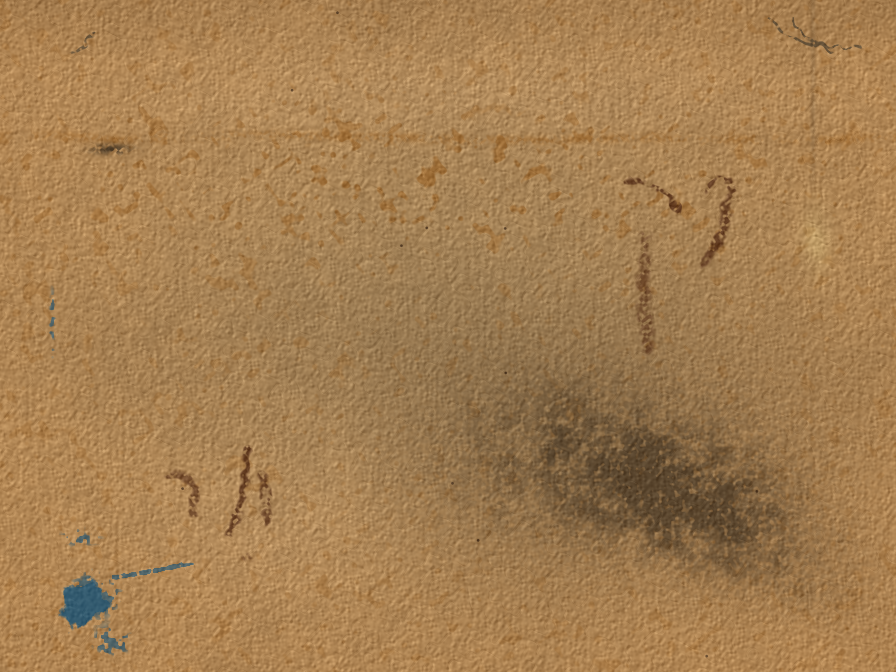
Reproduce this texture procedurally as a Shadertoy shader.

```glsl
// Aged tan board: crisp embossed fibre grain, ochre foxing and a sooty diagonal stain,
// with dry crayon strokes, pencil scratches and a spatter of blue paint.
// Everything is layered from value noise, gaussian masks and curve distances.

float hash(vec2 p) {
    vec3 q = fract(p.xyx * vec3(0.1031, 0.1030, 0.0973));
    q += dot(q, q.yzx + 33.33);
    return fract((q.x + q.y) * q.z);
}

float noise(vec2 p) {
    vec2 i = floor(p), f = fract(p);
    f = f * f * (3.0 - 2.0 * f);
    return mix(mix(hash(i), hash(i + vec2(1, 0)), f.x),
               mix(hash(i + vec2(0, 1)), hash(i + vec2(1, 1)), f.x), f.y);
}

float fbm(vec2 p) {
    float sum = 0.0, amp = 0.5;
    for (int i = 0; i < 4; i++) {
        sum += amp * noise(p);
        p = mat2(1.6, 1.2, -1.2, 1.6) * p + 7.3;
        amp *= 0.5;
    }
    return sum / 0.9375;
}

// Soft elliptical mask
float blob(vec2 p, vec2 centre, vec2 size) {
    vec2 d = (p - centre) / size;
    return exp(-dot(d, d));
}

// Paper surface: fine pulp on rotated lattices, curled fibres, faint upright ribs
float paperHeight(vec2 p) {
    vec2 r = mat2(0.8, 0.6, -0.6, 0.8) * p;
    float fibre = 1.0 - smoothstep(0.0, 0.10, abs(noise(r.yx * 75.0 + 4.0) - 0.5));
    return noise(r * 250.0) + 0.6 * noise(p * 150.0 + 9.0) + 0.3 * fibre
         + 0.45 * noise(p * vec2(210.0, 24.0));
}

// Distance to a quadratic curve, walked as short segments
float curve(vec2 p, vec2 a, vec2 b, vec2 c) {
    float d = 9.0;
    vec2 last = a;
    for (int i = 1; i <= 8; i++) {
        float t = float(i) / 8.0;
        vec2 next = mix(mix(a, b, t), mix(b, c, t), t);
        vec2 e = next - last, w = p - last;
        d = min(d, length(w - e * clamp(dot(w, e) / dot(e, e), 0.0, 1.0)));
        last = next;
    }
    return d;
}

float ink(float d, float width) {
    return 1.0 - smoothstep(width * 0.4, width * 1.3, d);
}

void mainImage(out vec4 fragColor, in vec2 fragCoord) {
    vec2 p = fragCoord / iResolution.y;
    vec2 turned = mat2(0.6, 0.8, -0.8, 0.6) * p;
    float cloud = fbm(p * 5.0), mottle = fbm(turned * 34.0);
    float grain = noise(turned * 230.0 + 3.0);

    // Board colour: warm rim, greyer middle, pale upper band
    vec3 col = mix(vec3(0.695, 0.52, 0.322), vec3(0.645, 0.515, 0.345),
                   blob(p, vec2(0.67, 0.54), vec2(0.58, 0.42)));
    col *= 1.0 - 0.07 * blob(p, vec2(0.72, 0.48), vec2(0.55, 0.13));
    col += 0.025 * blob(p, vec2(0.67, 0.86), vec2(0.6, 0.07));
    col += 0.025 * blob(p, vec2(0.38, 0.22), vec2(0.17, 0.12));
    col *= 0.925 + 0.07 * cloud + 0.10 * mottle;
    col *= 1.0 - 0.06 * smoothstep(0.90, 1.0, p.y);

    // Ochre foxing: small flecks, gathered along the upper crease
    float crease = exp(-pow((p.y - 0.795 - 0.02 * (cloud - 0.5)) / 0.007, 2.0));
    float below = blob(p, vec2(0.62, 0.73), vec2(0.6, 0.10));
    float fox = smoothstep(0.64, 0.76, 0.6 * noise(turned * 85.0 + 17.0) + 0.4 * mottle) * (0.28 + 0.35 * below);
    fox += crease * smoothstep(0.35, 0.65, 0.6 * mottle + 0.4 * grain) * 0.5;
    col = mix(col, vec3(0.58, 0.37, 0.14), clamp(fox, 0.0, 0.65));

    // Sooty stain: soft diagonal core inside a wide halo, broken into fine grains
    vec2 s = p - vec2(1.03, 0.245);
    s = vec2(dot(s, vec2(0.89, -0.46)), dot(s, vec2(0.46, 0.89)));
    float core = blob(s, vec2(0.0), vec2(0.23, 0.085));
    float halo = blob(p, vec2(0.89, 0.31), vec2(0.31, 0.16)) * smoothstep(0.50, 0.57, p.x);
    float soot = (core * 0.50 + halo * 0.40) * (0.5 + mottle);
    float speckle = smoothstep(0.32, 0.72, 0.45 * noise(p * 175.0) + 0.35 * grain + 0.2 * mottle + 0.22 * soot);
    col = mix(col, vec3(0.27, 0.21, 0.14), clamp(soot * (0.40 + 0.75 * speckle), 0.0, 0.8));

    // Pale scuff, the upright crease above it and a dark rub at the left
    col = mix(col, vec3(0.80, 0.68, 0.45), 0.6 * blob(p, vec2(1.215, 0.645), vec2(0.02, 0.045)) * (0.4 + mottle));
    col *= 1.0 - 0.10 * exp(-pow((p.x - 1.21) / 0.004, 2.0)) * smoothstep(0.70, 0.78, p.y);
    col *= 1.0 - 0.6 * blob(p, vec2(0.165, 0.778), vec2(0.03, 0.008)) * smoothstep(0.35, 0.6, 0.5 * grain + 0.5 * mottle);

    // Dry red-brown crayon strokes
    vec2 q = p + 0.010 * (vec2(noise(p * 85.0), noise(p * 85.0 + 31.0)) - 0.5);
    float wax = ink(curve(q, vec2(0.937, 0.733), vec2(0.975, 0.735), vec2(1.008, 0.688)), 0.005);
    wax = max(wax, ink(curve(q, vec2(1.05, 0.718), vec2(1.07, 0.745), vec2(1.085, 0.725)), 0.005));
    wax = max(wax, ink(curve(q, vec2(1.084, 0.728), vec2(1.088, 0.655), vec2(1.047, 0.608)), 0.008));
    wax = max(wax, 0.75 * ink(curve(q, vec2(0.960, 0.648), vec2(0.954, 0.56), vec2(0.964, 0.484)), 0.011));
    wax = max(wax, 0.8 * ink(curve(q, vec2(0.252, 0.292), vec2(0.295, 0.31), vec2(0.288, 0.236)), 0.007));
    wax = max(wax, ink(curve(q, vec2(0.368, 0.335), vec2(0.368, 0.26), vec2(0.339, 0.205)), 0.006));
    wax = max(wax, 0.9 * ink(curve(q, vec2(0.390, 0.295), vec2(0.402, 0.26), vec2(0.398, 0.222)), 0.007));
    wax = max(wax, 0.7 * ink(length(q - vec2(0.367, 0.171)), 0.008));
    col = mix(col, vec3(0.33, 0.18, 0.09), 0.85 * wax * smoothstep(0.25, 0.62, 0.6 * grain + 0.4 * mottle));

    // Thin grey scratches in the upper corners
    float scratch = ink(curve(q, vec2(1.142, 0.974), vec2(1.175, 0.925), vec2(1.285, 0.930)), 0.0025);
    scratch = max(scratch, ink(curve(q, vec2(1.18, 0.97), vec2(1.19, 0.945), vec2(1.24, 0.922)), 0.0025));
    scratch = max(scratch, ink(curve(q, vec2(0.139, 0.948), vec2(0.13, 0.93), vec2(0.104, 0.917)), 0.0025));
    col = mix(col, vec3(0.30, 0.25, 0.18), 0.75 * scratch * smoothstep(0.1, 0.6, grain));

    // Blue paint: ragged blot, broken streak and dry spatter
    float blot = 1.0 - smoothstep(0.027, 0.034, length(p - vec2(0.121, 0.101)) + 0.05 * (fbm(p * 50.0) - 0.5));
    float spray = 0.32 * blob(p, vec2(0.168, 0.045), vec2(0.028, 0.02)) + 0.30 * blob(p, vec2(0.14, 0.115), vec2(0.04, 0.035))
                + 0.20 * blob(p, vec2(0.12, 0.2), vec2(0.035, 0.016)) + 0.20 * blob(p, vec2(0.078, 0.52), vec2(0.006, 0.06))
                + 0.35 * ink(curve(p, vec2(0.17, 0.141), vec2(0.22, 0.147), vec2(0.286, 0.163)), 0.004);
    float drops = smoothstep(0.70, 0.82, 0.6 * noise(p * 190.0 + 5.0) + 0.4 * mottle + spray) * smoothstep(0.05, 0.18, spray);
    col = mix(col, vec3(0.15, 0.34, 0.45), max(blot * 0.9, drops * 0.7));

    // Sparse dark flecks, one chance per cell
    vec2 cell = floor(p * 13.0);
    vec2 spot = 0.2 + 0.6 * vec2(hash(cell + 2.0), hash(cell + 51.0));
    float fleck = ink(length(fract(p * 13.0) - spot), 0.03) * step(0.95, hash(cell + 90.0));
    col = mix(col, vec3(0.22, 0.14, 0.08), 0.7 * fleck);

    // Light raking from the upper left, paler on the raised side
    vec2 ray = vec2(0.0013, -0.0013);
    float relief = clamp(paperHeight(p - ray) - paperHeight(p + ray), -1.0, 1.0);
    col += (0.105 * -relief * -1.0 + 0.05 * (grain - 0.5)) * vec3(1.0, 0.97, 0.86) * (0.4 + 0.9 * col.r);
    fragColor = vec4(clamp(col, 0.0, 1.0), 1.0);
}
```
